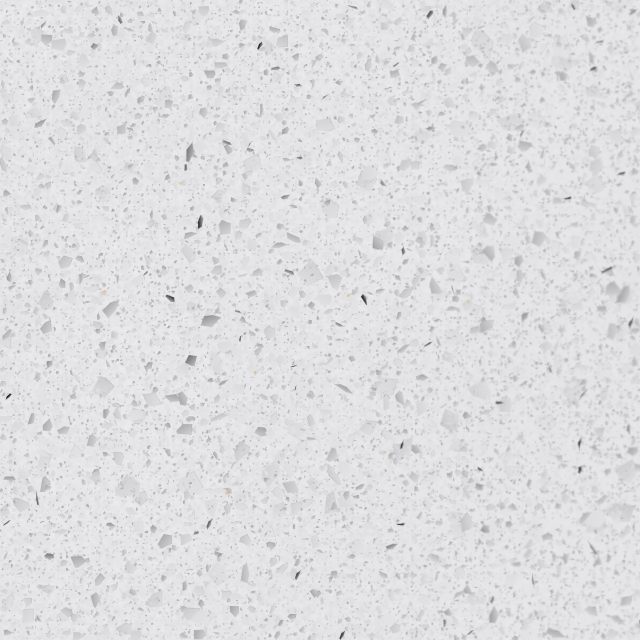
Write a Shadertoy shader that draws this texture.

```glsl
vec4 hash4(vec2 cell, float seed) {
    vec4 q = fract(cell.xyxy * vec4(.1031, .1030, .0973, .1099) + seed * .1371);
    q += dot(q, q.wzxy + 33.33);
    return fract((q.xxyz + q.yzzw) * q.zywx);
}

float valueNoise(vec2 p, float seed) {
    vec2 cell = floor(p), f = fract(p);
    f = f * f * (3. - 2. * f);
    float low = mix(hash4(cell, seed).x, hash4(cell + vec2(1, 0), seed).x, f.x);
    float high = mix(hash4(cell + vec2(0, 1), seed).x, hash4(cell + 1., seed).x, f.x);
    return mix(low, high, f.y);
}

// Signed distance to an irregular five-sided shard, flattened along y
float shardDistance(vec2 p, float radius, float stretch, vec4 shape) {
    float d = -1.;
    for (int i = 0; i < 5; i++) {
        float side = float(i);
        float angle = 1.2566 * side + .9 * fract(shape.x * 7.3 + side * shape.y * 3.7);
        float reach = radius * mix(.55, 1., fract(shape.z * 5.1 + side * (shape.w + .37)));
        vec2 normal = vec2(cos(angle), sin(angle) * stretch);
        d = max(d, (dot(p, normal) - reach) / length(normal));
    }
    return d;
}

// One scattered layer of shards; tone holds the least and greatest darkening
vec3 scatter(vec3 color, vec3 paste, vec2 uv, float count, float density, float size,
             vec2 stretchRange, vec2 tone, vec3 tint, float blur, float seed) {
    vec2 home = floor(uv * count);
    for (int y = -1; y <= 1; y++)
    for (int x = -1; x <= 1; x++) {
        vec2 cell = home + vec2(x, y);
        vec4 place = hash4(cell, seed);
        if (place.x > density) continue;
        vec4 shape = hash4(cell + 17., seed + 3.);
        vec4 look = hash4(cell + 41., seed + 7.);

        vec2 p = uv - (cell + .15 + .7 * place.yz) / count;
        float angle = .85 + 2.8 * (look.x - .5);
        float c = cos(angle), s = sin(angle);
        p = mat2(c, -s, s, c) * p;

        float radius = size * mix(.45, 1., place.w * place.w);
        float stretch = mix(stretchRange.x, stretchRange.y, look.y * look.y);
        float d = shardDistance(p, radius, stretch, shape);
        float mask = smoothstep(blur, -blur, d);

        // Translucent body, deeper towards one side and at some rims
        float shade = mix(tone.x, tone.y, look.z * look.z);
        shade *= 1. + .45 * clamp(p.y * stretch / radius, -1., 1.);
        shade += .06 * step(.65, look.w) * smoothstep(-.002, 0., d) * step(0., p.x);
        color = mix(color, paste - shade * tint, mask);
    }
    return color;
}

void mainImage(out vec4 fragColor, in vec2 fragCoord) {
    vec2 uv = fragCoord / iResolution.y;

    // Focus falls off towards the right
    float defocus = smoothstep(.45, 1.05, uv.x);
    float blur = mix(.0011, .0032, defocus);

    // Pale paste with a fine mottled grain
    vec3 paste = vec3(.899, .899, .908);
    float grain = valueNoise(uv * 240., 1.) * .6 + valueNoise(uv * 110., 2.) * .4 - .5;
    float drift = valueNoise(uv * 5., 4.) - .5;
    vec3 color = paste + grain * mix(.05, .018, defocus) + drift * .008;

    // Shards from large and faint to small and crisp
    vec3 gray = vec3(1., .99, 1.);
    color = scatter(color, paste, uv, 22., .5, .021, vec2(1., 2.2),
                    vec2(.008, .075), gray, blur, 11.);
    color = scatter(color, paste, uv, 150., .5, .0030, vec2(1., 2.2),
                    vec2(.03, .2), gray, blur, 23.);
    color = scatter(color, paste, uv, 75., .52, .0066, vec2(1., 3.),
                    vec2(.02, .19), gray, blur, 37.);
    color = scatter(color, paste, uv, 36., .48, .0135, vec2(1., 3.),
                    vec2(.02, .18), gray, blur, 53.);

    // Sparse smoky chips, dark slivers and warm flecks
    color = scatter(color, paste, uv, 19., .13, .015, vec2(1.3, 3.),
                    vec2(.16, .32), gray, blur, 71.);
    color = scatter(color, paste, uv, 25., .10, .011, vec2(2.5, 6.),
                    vec2(.3, .68), gray, blur, 89.);
    color = scatter(color, paste, uv, 16., .06, .0045, vec2(1., 1.6),
                    vec2(.12, .22), vec3(.3, .7, 1.5), blur, 97.);

    fragColor = vec4(clamp(color, 0., 1.), 1.);
}
```
